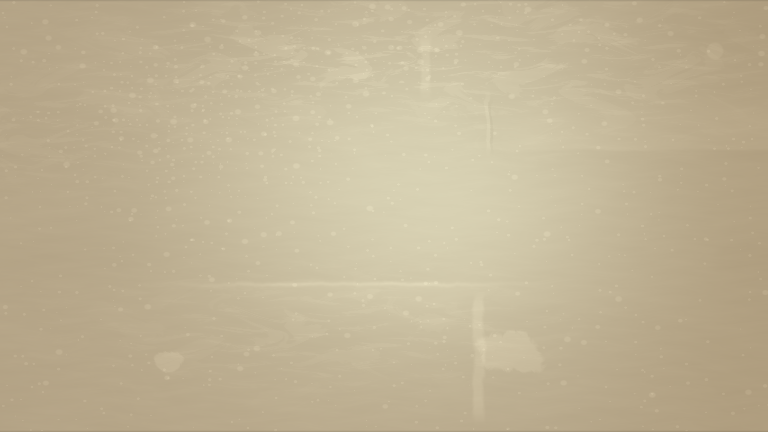
A Shadertoy shader for this background:

```glsl
// Draws a worn, cream-coloured plaster wall with a soft glow, flaked paint and pale specks.

vec2 hash2(vec2 p) {
    vec3 q = fract(p.xyx * vec3(0.1031, 0.103, 0.0973));
    q += dot(q, q.yzx + 33.33);
    return fract((q.xx + q.yz) * q.zy);
}

// Layered, rotated and warped sines, about -1 to 1
float waves(vec2 p) {
    float sum = 0.0, gain = 0.5;
    for (int i = 0; i < 5; i++) {
        p += 0.7 * sin(p.yx * 1.3 + float(i) * 1.7);
        sum += gain * sin(p.x) * cos(p.y);
        p = mat2(1.5, 1.1, -1.1, 1.5) * p + 2.3;
        gain *= 0.6;
    }
    return sum;
}

// Distance to the nearest scattered point, and that cell's random value
vec2 cells(vec2 p) {
    vec2 best = vec2(9.0, 0.0);
    for (int y = -1; y <= 1; y++)
    for (int x = -1; x <= 1; x++) {
        vec2 id = floor(p) + vec2(x, y);
        vec2 h = hash2(id);
        float d = length(id + 0.2 + 0.6 * h - p);
        if (d < best.x) best = vec2(d, hash2(id + 71.0).x);
    }
    return best;
}

// Soft elliptical region, 1 at its centre
float region(vec2 p, vec2 centre, vec2 size) {
    vec2 q = (p - centre) / size;
    return exp(-dot(q, q));
}

// Narrow upright streak with a ragged outline
float streak(vec2 p, float x, float low, float high, float width) {
    float side = abs(p.x - x + 0.006 * waves(p * 38.0));
    float span = smoothstep(low - 0.03, low + 0.02, p.y)
               * (1.0 - smoothstep(high - 0.02, high + 0.02, p.y));
    return span * (1.0 - smoothstep(width * 0.4, width, side));
}

void mainImage(out vec4 fragColor, in vec2 fragCoord) {
    vec2 p = fragCoord / iResolution.y;
    p.x *= 1.7778 * iResolution.y / iResolution.x;

    // Base wall and central glow
    float d = length((p - vec2(1.0, 0.575)) * vec2(p.x < 1.0 ? 0.78 : 0.95, 1.0));
    float glow = exp(-5.0 * d * d);
    vec3 wall = mix(vec3(0.705, 0.64, 0.525), vec3(0.685, 0.615, 0.495),
                    smoothstep(1.2, 1.78, p.x));
    vec3 color = mix(wall, vec3(0.848, 0.822, 0.704), glow);

    // Areas where the paint has worn off
    float worn = region(p, vec2(0.75, 0.87), vec2(0.42, 0.13))
               + 0.7 * region(p, vec2(1.35, 0.86), vec2(0.4, 0.16))
               + 0.6 * region(p, vec2(0.75, 0.23), vec2(0.45, 0.12))
               + 0.5 * region(p, vec2(0.1, 0.7), vec2(0.25, 0.12));

    // Broad stains, flakes and fine horizontal grain
    float stain = waves(p * vec2(4.0, 9.0) + 3.0);
    float flake = waves(p * vec2(17.0, 38.0));
    float grain = waves(p * vec2(22.0, 150.0) + 8.0);
    float light = 0.009 * stain + 0.006 * grain;
    light += worn * (0.024 * smoothstep(0.15, 0.3, flake)
           + 0.022 * smoothstep(0.25, 0.5, grain));

    // Horizontal seams with pale upper rims
    float seam = p.y - 0.342 - 0.006 * waves(vec2(p.x * 14.0, 2.0));
    float seamSpan = smoothstep(0.3, 0.7, p.x) * (1.0 - smoothstep(0.95, 1.3, p.x));
    light += seamSpan * (0.04 * exp(-pow(seam / 0.005, 2.0))
           + 0.014 * smoothstep(0.004, -0.004, seam) * smoothstep(-0.12, 0.0, seam));
    float ledge = p.y - 0.652 - 0.004 * waves(vec2(p.x * 11.0, 5.0));
    light += 0.018 * smoothstep(1.12, 1.25, p.x) * smoothstep(-0.004, 0.006, ledge)
           * (1.0 - smoothstep(0.05, 0.16, ledge));

    // Upright scars and ragged patches
    light += 0.028 * streak(p, 0.985, 0.79, 0.91, 0.015);
    light += 0.022 * streak(p, 1.13, 0.66, 0.78, 0.007);
    light -= 0.02 * streak(p, 1.138, 0.66, 0.76, 0.005);
    light += 0.035 * streak(p, 1.108, 0.04, 0.31, 0.018);
    float patches = region(p, vec2(1.19, 0.18), vec2(0.09, 0.055))
                  + region(p, vec2(0.39, 0.165), vec2(0.04, 0.03));
    light += 0.035 * smoothstep(0.4, 0.55, patches + 0.3 * waves(p * 28.0));
    light += 0.025 * (1.0 - smoothstep(0.016, 0.022, length(p - vec2(1.655, 0.882))));

    // Scattered specks, densest at the upper left
    float density = 0.12 + 0.6 * region(p, vec2(0.48, 0.72), vec2(0.28, 0.2))
                  + 0.3 * region(p, vec2(1.0, 0.9), vec2(0.3, 0.12));
    for (int i = 0; i < 2; i++) {
        vec2 speck = cells(p * vec2(24.0, 30.0) * (1.0 + float(i)) + float(i) * 19.0);
        float radius = 0.09 + 0.16 * fract(speck.y * 37.0);
        light += 0.035 * step(speck.y, density)
               * (1.0 - smoothstep(radius * 0.5, radius, speck.x));
    }
    color += light * vec3(1.0, 1.02, 0.98);

    // Thin dark rims along the top and bottom
    float rim = min(p.y, 1.0 - p.y);
    color *= 1.0 - 0.1 * (1.0 - smoothstep(0.0, 0.005, rim));
    fragColor = vec4(color, 1.0);
}
```
